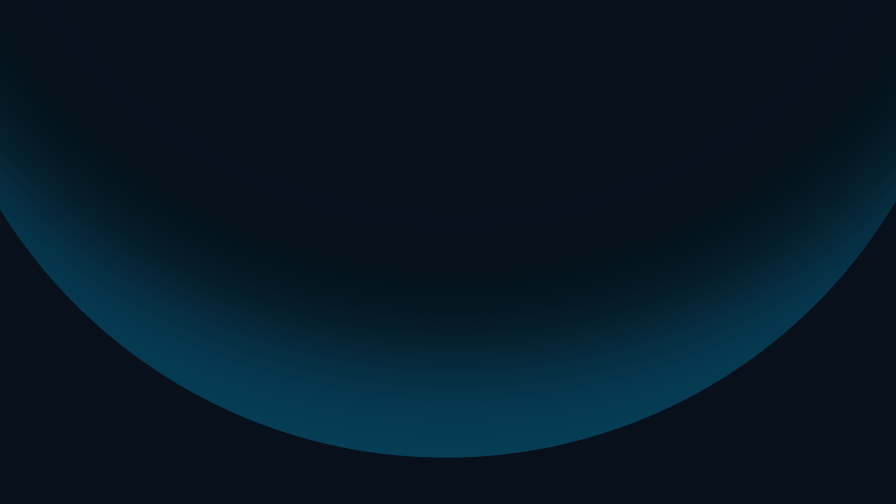
Write a Shadertoy shader that draws this background.

```glsl
// A dark disc, cropped by the canvas, lit from within along its lower rim.
// The rim is a circle; its inner glow fades out around a second, larger
// circle set higher up, so the light is deepest at the bottom.

// Lengths are in canvas heights; x is measured from the middle.
#define DISC_CENTER  vec2(-0.005, 1.131)
#define DISC_RADIUS  1.039
#define SHADE_CENTER vec2(0.016, 1.546)
#define SHADE_RADIUS 1.264
#define GLOW_WIDTH   0.0625
#define NIGHT_COLOR  vec3(0.028, 0.062, 0.106)
#define GLOW_COLOR   vec3(0.018, 0.252, 0.348)
#define DUSK_DIP     vec3(0.010, 0.000, 0.010)

float circleDistance(vec2 p, vec2 center, float radius) {
    return length(p - center) - radius;
}

// Soft S-shaped rise from 0 inside the shade to 1 outside it
float glowAmount(vec2 p) {
    float d = circleDistance(p, SHADE_CENTER, SHADE_RADIUS);
    return 1.0 / (1.0 + exp(-d / GLOW_WIDTH));
}

void mainImage(out vec4 fragColor, in vec2 fragCoord) {
    vec2 p = vec2(fragCoord.x - 0.5 * iResolution.x, fragCoord.y) / iResolution.y;
    float pixel = 1.0 / iResolution.y;

    // Inner glow, with a slightly muted band where it begins
    float glow = glowAmount(p);
    float dusk = smoothstep(0.0, 0.08, glow) * (1.0 - smoothstep(0.1, 0.5, glow));
    vec3 discColor = mix(NIGHT_COLOR, GLOW_COLOR, glow) - DUSK_DIP * dusk;

    // Crisp outer rim against the night
    float rim = circleDistance(p, DISC_CENTER, DISC_RADIUS);
    float inside = 1.0 - smoothstep(-0.75 * pixel, 0.75 * pixel, rim);
    fragColor = vec4(mix(NIGHT_COLOR, discColor, inside), 1.0);
}
```
